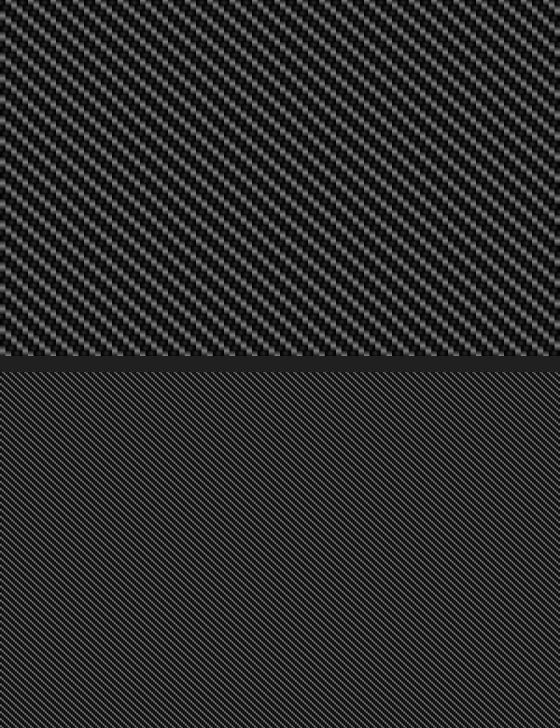
Top: one tile. Bottom: repeated 3 by 3.
A Shadertoy shader for this texture:

```glsl
const vec2 REPEATS = vec2(25.0, 17.0);   // twill repeats across and down
const float TOWS = 4.0;                  // tows per repeat, two over and two under
const int SAMPLES = 4;                   // sub-samples per pixel side
const float PI = 3.14159265;

const vec3 GAP = vec3(0.01);
const vec3 WARP_DIM = vec3(0.09);
const vec3 WARP_LIT = vec3(0.50);
const vec3 WEFT_LIT = vec3(0.14);

// Rounded profile across one tow: 1 in the middle, 0 at both sides
float towProfile(float across) {
    return sin(PI * clamp(across, 0.0, 1.0));
}

// Upright tow: sheen peaks halfway along the float
vec3 warpColor(float along) {
    float sheen = 1.0 - abs(2.0 * along - 1.0);
    return mix(WARP_DIM, WARP_LIT, sheen);
}

// Level tow: dark, with a faint narrow highlight at its centre
vec3 weftColor(float along, float across) {
    float sheen = pow(towProfile(along), 3.0);
    return mix(GAP, WEFT_LIT, sheen * sqrt(towProfile(across)));
}

// Two-by-two twill; p counts tows
vec3 twill(vec2 p) {
    vec2 cell = floor(p);
    vec2 across = fract(p);
    float shed = mod(cell.x + cell.y, TOWS);
    if (shed < 2.0) {
        return warpColor((shed + across.y) / 2.0);
    }
    return weftColor((shed - 2.0 + across.x) / 2.0, across.y);
}

void mainImage(out vec4 fragColor, in vec2 fragCoord) {
    // Average a grid of samples to smooth the edges
    vec3 color = vec3(0.0);
    for (int j = 0; j < SAMPLES; j++) {
        for (int i = 0; i < SAMPLES; i++) {
            vec2 offset = (vec2(i, j) + 0.5) / float(SAMPLES) - 0.5;
            vec2 uv = (fragCoord + offset) / iResolution.xy;
            color += twill(uv * REPEATS * TOWS);
        }
    }
    fragColor = vec4(color / float(SAMPLES * SAMPLES), 1.0);
}
```
